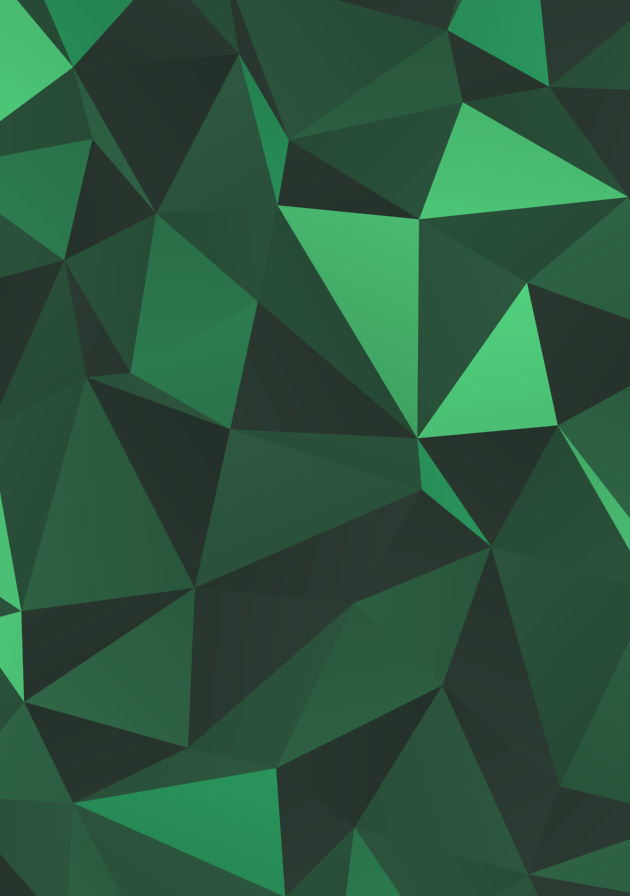
Reproduce this background procedurally as a WebGL 2 fragment shader.

```glsl
#version 300 es
precision highp float;
// Low-poly background: an irregular mesh of flat triangles in dark to bright greens.

uniform vec2 u_resolution;
out vec4 fragColor;

const float CELLS_HIGH = 7.0;   // mesh cells along the canvas height
const float JITTER = 0.95;      // below 1 keeps every quad free of crossings
const float MESH_ANGLE = 0.33;
const vec2 MESH_ORIGIN = vec2(23.0, 41.0);

const vec3 NIGHT = vec3(0.155, 0.210, 0.180);
const vec3 FOREST = vec3(0.160, 0.310, 0.222);
const vec3 MOSS = vec3(0.170, 0.362, 0.250);
const vec3 FERN = vec3(0.170, 0.460, 0.300);
const vec3 EMERALD = vec3(0.150, 0.535, 0.332);
const vec3 MINT = vec3(0.285, 0.730, 0.440);

vec2 hash2(vec2 p) {
    vec3 q = fract(p.xyx * vec3(0.1031, 0.1030, 0.0973));
    q += dot(q, q.yzx + 33.33);
    return fract((q.xx + q.yz) * q.zy);
}

float cross2(vec2 a, vec2 b) {
    return a.x * b.y - a.y * b.x;
}

vec2 meshVertex(vec2 id) {
    return id + 0.5 + JITTER * (hash2(id) - 0.5);
}

// Signed distance to a line, positive on its left side.
float edgeDistance(vec2 p, vec2 a, vec2 b) {
    vec2 edge = b - a;
    return cross2(edge, p - a) / max(length(edge), 1e-4);
}

float triangleCoverage(vec2 p, vec2 a, vec2 b, vec2 c, float pixel) {
    float inside = min(edgeDistance(p, a, b),
                       min(edgeDistance(p, b, c), edgeDistance(p, c, a)));
    return clamp(0.5 + inside / pixel, 0.0, 1.0);
}

// Thresholds are the cumulative area shares, from dark to bright.
vec3 paletteColor(float t) {
    if (t < 0.28) return NIGHT;
    if (t < 0.63) return FOREST;
    if (t < 0.79) return MOSS;
    if (t < 0.87) return FERN;
    if (t < 0.95) return EMERALD;
    return MINT;
}

// Evenly spread tone per triangle, with a faint linear gradient across it.
vec3 facetColor(vec2 p, vec2 centre, vec2 id, float side) {
    vec2 rnd = hash2(id * 2.0 + vec2(side * 57.0, 11.0));
    float tone = fract(dot(id, vec2(0.7549, 0.5698)) + 0.5 * side + 0.25 * rnd.x);
    float angle = 6.2832 * rnd.y;
    float slope = dot(p - centre, vec2(cos(angle), sin(angle)));
    return paletteColor(tone) * (1.0 + 0.12 * (rnd.x - 0.5) + 0.09 * slope);
}

// Adds one triangle: weighted colour in rgb, weight in a.
vec4 facet(vec2 p, vec2 a, vec2 b, vec2 c, vec2 id, float side, float pixel) {
    float weight = triangleCoverage(p, a, b, c, pixel);
    return vec4(facetColor(p, (a + b + c) / 3.0, id, side), 1.0) * weight;
}

// Splits one mesh quad along a diagonal that lies inside it.
vec4 quadFacets(vec2 p, vec2 id, float pixel) {
    vec2 a = meshVertex(id);
    vec2 b = meshVertex(id + vec2(1.0, 0.0));
    vec2 c = meshVertex(id + vec2(1.0, 1.0));
    vec2 d = meshVertex(id + vec2(0.0, 1.0));

    bool acFits = cross2(b - a, c - a) > 0.0 && cross2(c - a, d - a) > 0.0;
    bool bdFits = cross2(c - b, d - b) > 0.0 && cross2(d - b, a - b) > 0.0;
    bool acShorter = distance(a, c) < distance(b, d);
    bool keepShort = hash2(id + 7.0).x < 0.7;   // some long cuts leave slivers
    bool useAC = acFits && (!bdFits || acShorter == keepShort);

    if (useAC) {
        return facet(p, a, b, c, id, 0.0, pixel) + facet(p, a, c, d, id, 1.0, pixel);
    }
    return facet(p, b, c, d, id, 0.0, pixel) + facet(p, b, d, a, id, 1.0, pixel);
}

void main() {
    // Rotated mesh space, centred on the canvas
    float pixel = CELLS_HIGH / u_resolution.y;
    vec2 uv = (gl_FragCoord.xy - 0.5 * u_resolution) * pixel;
    float s = sin(MESH_ANGLE), k = cos(MESH_ANGLE);
    vec2 p = mat2(k, s, -s, k) * uv + MESH_ORIGIN;

    // Only four quads can reach any point
    vec4 sum = vec4(0.0);
    for (int y = -1; y <= 0; y++) {
        for (int x = -1; x <= 0; x++) {
            sum += quadFacets(p, floor(p) + vec2(x, y), 1.2 * pixel);
        }
    }
    fragColor = vec4(sum.rgb / max(sum.a, 1e-4), 1.0);
}
```
